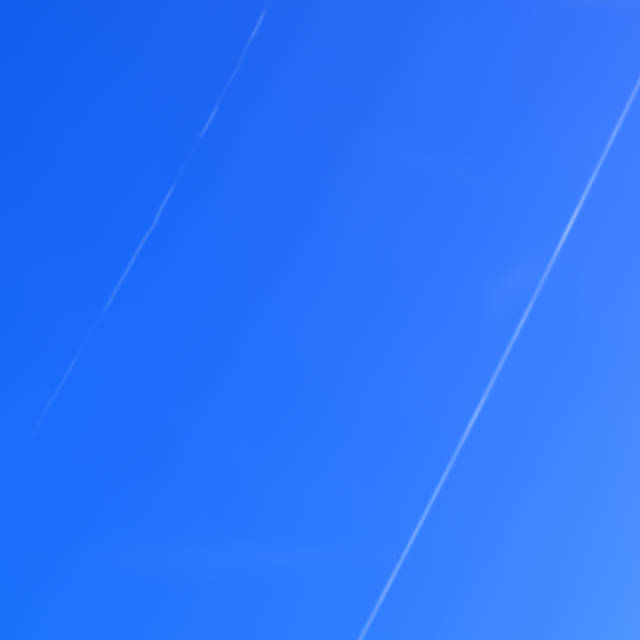
Reproduce this texture procedurally as a WebGL 1 fragment shader.

```glsl
precision highp float;
// Clear blue sky crossed by two slanted vapour trails, one bright, one broken.
// A four-corner gradient is bowed and faintly streaked; soft ellipses make the
// haze, and each trail is a gently curved line modulated by value noise.
uniform vec2 u_resolution;

#define TRAIL_WIDTH 0.0036
#define TRAIL_STRENGTH 0.40
#define FAINT_WIDTH 0.0030
#define FAINT_STRENGTH 0.21
#define STREAK_STRENGTH 0.010
#define HAZE_COLOR vec3(0.50, 0.64, 0.98)
#define TRAIL_COLOR vec3(0.72, 0.85, 1.0)

float hash(vec2 p) {
  return fract(sin(dot(p, vec2(127.1, 311.7))) * 43758.545);
}

float noise(vec2 p) {
  vec2 cell = floor(p), f = fract(p);
  f = f * f * (3.0 - 2.0 * f);
  float low = mix(hash(cell), hash(cell + vec2(1.0, 0.0)), f.x);
  float high = mix(hash(cell + vec2(0.0, 1.0)), hash(cell + 1.0), f.x);
  return mix(low, high, f.y);
}

vec3 skyGradient(vec2 uv) {
  vec3 bottom = mix(vec3(0.115, 0.45, 0.985), vec3(0.31, 0.58, 1.0), uv.x);
  vec3 top = mix(vec3(0.07, 0.365, 0.92), vec3(0.225, 0.465, 0.985), uv.x);
  vec3 sky = mix(bottom, top, uv.y);
  // Darken the middle columns, and lift blue at mid height
  sky -= 4.0 * uv.x * (1.0 - uv.x) * mix(0.03, 0.008, uv.y) * vec3(1.0, 0.9, -0.2);
  sky.b += 0.06 * uv.y * (1.0 - uv.y);
  return sky;
}

// Soft rotated ellipse, 1 at its centre
float haze(vec2 uv, vec2 center, vec2 radius, float angle) {
  vec2 d = uv - center;
  float c = cos(angle), s = sin(angle);
  d = vec2(c * d.x + s * d.y, c * d.y - s * d.x) / radius;
  return exp(-dot(d, d));
}

// Smooth line profile; dx is the horizontal offset of a line with dx/dy = slope
float trail(float dx, float slope, float width) {
  float d = dx / sqrt(1.0 + slope * slope);
  return exp(-d * d / (width * width));
}

void main() {
  vec2 uv = gl_FragCoord.xy / u_resolution;
  vec3 color = skyGradient(uv);

  // Broad streaks running along the trails
  vec2 along = vec2(uv.x - 0.55 * uv.y, uv.y);
  float streak = noise(along * vec2(11.0, 2.5) + 3.0) - 0.5;
  streak += 0.5 * (noise(along * vec2(29.0, 5.0)) - 0.5);
  color += STREAK_STRENGTH * streak;

  // Thin patches of haze
  float mist = 0.13 * haze(uv, vec2(0.817, 0.570), vec2(0.042, 0.023), 0.65);
  mist += 0.06 * haze(uv, vec2(0.775, 0.530), vec2(0.022, 0.035), 0.0);
  mist += 0.08 * haze(uv, vec2(0.36, 0.128), vec2(0.18, 0.026), 0.0);
  mist += 0.05 * haze(uv, vec2(0.67, 0.745), vec2(0.10, 0.022), -0.35);
  mist += 0.12 * haze(uv, vec2(0.95, 1.005), vec2(0.07, 0.014), 0.0);
  color = mix(color, HAZE_COLOR, mist);

  // Bright trail, with denser stretches
  float brightX = 0.5625 + 0.5006 * uv.y + 0.025 * uv.y * (0.874 - uv.y);
  float density = 0.75 + 0.4 * noise(vec2(uv.y * 24.0, 2.0));
  density += 0.45 * exp(-pow((uv.y - 0.645) / 0.035, 2.0));
  density += 0.45 * exp(-pow((uv.y - 0.345) / 0.035, 2.0));
  float bright = trail(uv.x - brightX, 0.5, TRAIL_WIDTH);
  color = mix(color, TRAIL_COLOR, TRAIL_STRENGTH * density * bright);

  // Faint trail, broken into dashes and fading downwards
  float faintX = 0.052 + 0.546 * (uv.y - 0.32);
  faintX += 0.1 * max(uv.y - 0.45, 0.0) * (1.0 - uv.y);
  faintX += 0.004 * (noise(vec2(uv.y * 40.0, 7.0)) - 0.5);
  float dashes = smoothstep(0.25, 0.75, noise(vec2(uv.y * 26.0, 5.0)));
  dashes = mix(0.2, 1.0, dashes) * smoothstep(0.28, 0.85, uv.y + 0.15);
  dashes *= smoothstep(0.30, 0.34, uv.y);
  float faint = trail(uv.x - faintX, 0.56, FAINT_WIDTH);
  color = mix(color, TRAIL_COLOR, FAINT_STRENGTH * dashes * faint);

  gl_FragColor = vec4(clamp(color, 0.0, 1.0), 1.0);
}
```
